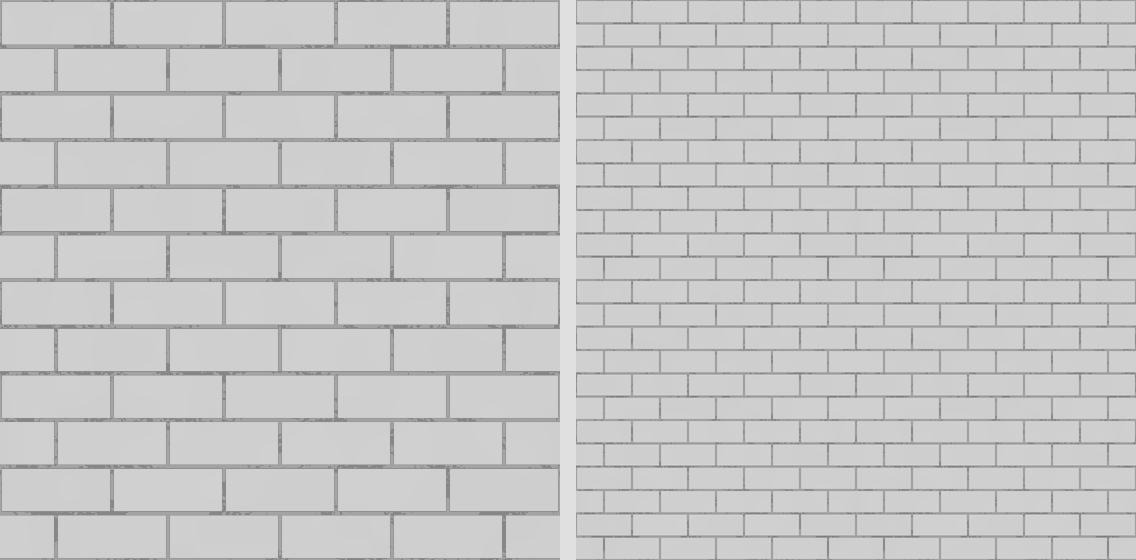
Left: one tile. Right: repeated 2 by 2.
Write a WebGL 2 fragment shader that draws this texture.

```glsl
#version 300 es
precision highp float;
// Pale grey running-bond brick wall with thin, patchily stained mortar joints.

uniform vec2 u_resolution;
out vec4 fragColor;

const vec2  GRID          = vec2(5.0, 12.0);  // bricks across, courses up
const float JOINT         = 0.0066;           // mortar width
const float OUTLINE       = 0.0010;           // dark rim around each brick
const vec3  BRICK_COLOR   = vec3(0.812);
const vec3  MORTAR_COLOR  = vec3(0.640);
const vec3  STAIN_COLOR   = vec3(0.525);
const vec3  OUTLINE_COLOR = vec3(0.540);
const float BRICK_VARY    = 0.006;            // tone shift between bricks
const float SHADE_VARY    = 0.008;            // soft shading inside bricks
const float GRAIN_CELLS   = 170.0;            // fine stain cells per canvas
const float PATCH_CELLS   = 24.0;             // stained zones per canvas
const float PATCH_WEIGHT  = 0.8;
const float STAIN_LEVEL   = 0.67;             // higher means fewer stains

float hash(vec2 cell, uint seed) {
    uvec2 q = uvec2(cell) * uvec2(1597u, 3571u);
    uint h = (q.x ^ (q.y + seed * 7919u)) * 747796405u + 2891336u;
    h = ((h >> 15) ^ h) * 277803737u;
    h = ((h >> 13) ^ h) * 668265263u;
    return float((h ^ (h >> 16)) & 65535u) / 65535.0;
}

// Value noise that wraps after a whole number of cells.
float wrapNoise(vec2 uv, float cells, uint seed) {
    vec2 p = uv * cells;
    vec2 i = floor(p);
    vec2 f = fract(p);
    f = f * f * (3.0 - 2.0 * f);
    vec2 lo = mod(i, cells);
    vec2 hi = mod(i + 1.0, cells);
    float bottom = mix(hash(lo, seed), hash(vec2(hi.x, lo.y), seed), f.x);
    float top = mix(hash(vec2(lo.x, hi.y), seed), hash(hi, seed), f.x);
    return mix(bottom, top, f.y);
}

// Signed distance to the brick edge, positive inside the brick.
float brickDistance(vec2 local) {
    vec2 inset = (0.5 - abs(local - 0.5)) / GRID - 0.5 * JOINT;
    return min(inset.x, inset.y);
}

vec3 mortar(vec2 uv, float pixel) {
    float grain = mix(wrapNoise(uv, GRAIN_CELLS, 1u),
                      wrapNoise(uv, GRAIN_CELLS * 2.0, 2u), 0.4);
    float zone = wrapNoise(uv, PATCH_CELLS, 3u) - 0.5;
    float soft = 0.02 + 0.1 * pixel * GRAIN_CELLS;
    float stain = smoothstep(-soft, soft, grain + PATCH_WEIGHT * zone - STAIN_LEVEL);
    return mix(MORTAR_COLOR, STAIN_COLOR, stain);
}

vec3 brick(vec2 uv, vec2 id) {
    float tone = BRICK_VARY * (hash(id, 4u) - 0.5);
    float shade = SHADE_VARY * (wrapNoise(uv, 16.0, 5u) - 0.5);
    return BRICK_COLOR + tone + shade;
}

void main() {
    vec2 uv = gl_FragCoord.xy / u_resolution;
    float pixel = 1.0 / min(u_resolution.x, u_resolution.y);

    // Every other course is shifted by half a brick, starting at the bottom.
    vec2 wall = uv * GRID;
    wall.x += 0.5 * mod(floor(wall.y) + 1.0, 2.0);
    vec2 id = mod(floor(wall), GRID);
    float d = brickDistance(fract(wall));

    // Mortar, brick face, then the thin rim between them.
    float face = smoothstep(-0.5 * pixel, 0.5 * pixel, d);
    vec3 color = mix(mortar(uv, pixel), brick(uv, id), face);
    float halfRim = 0.5 * OUTLINE;
    float rim = 1.0 - smoothstep(halfRim - 0.5 * pixel, halfRim + 0.5 * pixel, abs(d));
    color = mix(color, OUTLINE_COLOR, rim);

    fragColor = vec4(color, 1.0);
}
```
